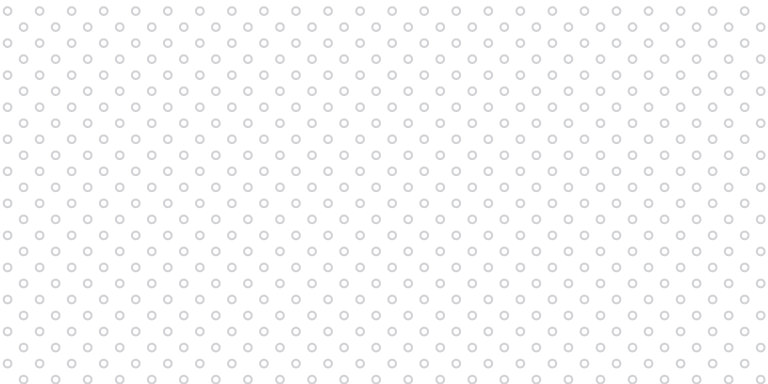
Reproduce this pattern procedurally as a Shadertoy shader.

```glsl
// Distance to the nearest point of a unit square lattice
float latticeDistance(vec2 p) {
    return length(fract(p + 0.5) - 0.5);
}

void mainImage(out vec4 fragColor, in vec2 fragCoord) {
    // One unit spans one repeat; the rows hang from the top edge
    float period = 0.08346;
    vec2 position = fragCoord / iResolution.y;
    vec2 cell = (position - vec2(0.0197, 0.9712)) / period;
    float pixel = 1.0 / (iResolution.y * period);

    // Two interleaved lattices form the staggered rows
    float centerDistance = min(latticeDistance(cell), latticeDistance(cell + 0.5));

    // Thin outlined circles with smoothed edges
    float ringDistance = abs(centerDistance - 0.119) - 0.032;
    float ring = clamp(0.5 - ringDistance / pixel, 0.0, 1.0);

    vec3 paper = vec3(1.0);
    vec3 ringGray = vec3(0.815, 0.825, 0.835);
    fragColor = vec4(mix(paper, ringGray, ring), 1.0);
}
```
